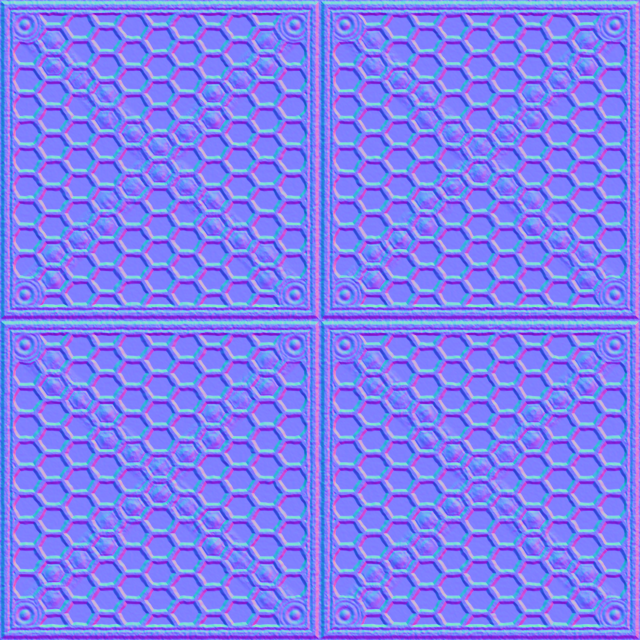
This texture map is drawn by a WebGL 1 fragment shader. Its source:

```glsl
precision highp float;

uniform vec2 u_resolution;

const float TILES = 2.0;          // panels across and down
const float CELLS = 12.0;         // honeycomb columns and rows per panel
const float HEX_STRETCH = 1.1547; // turns the squashed cell into a regular hexagon
const float HEX_APOTHEM = 0.5774;
const float WALL_HALF = 0.045;    // wall half width, in cells
const float BEVEL_END = 0.19;
const float DEPTH = 0.0088;       // relief height, in panels
const float FRAME_IN = 0.040;
const float FRAME_OUT = 0.049;
const float BOLT_INSET = 0.078;
const float BRACE_HALF = 0.042;
const float GRAIN = 0.0021;
const float SAMPLE_STEP = 0.0024;
const float SLOPE_GAIN = 1.08;

float hash(vec2 p) {
  vec3 q = fract(vec3(p.xyx) * 0.1031);
  q += dot(q, q.yzx + 33.33);
  return fract((q.x + q.y) * q.z);
}

float noise(vec2 p) {
  vec2 i = floor(p);
  vec2 f = fract(p);
  f = f * f * (3.0 - 2.0 * f);
  float low = mix(hash(i), hash(i + vec2(1.0, 0.0)), f.x);
  float high = mix(hash(i + vec2(0.0, 1.0)), hash(i + 1.0), f.x);
  return mix(low, high, f.y);
}

float disc(float r, float radius, float soft) {
  return 1.0 - smoothstep(radius - soft, radius + soft, r);
}

float ring(float r, float radius, float width) {
  return 1.0 - smoothstep(0.0, width, abs(r - radius));
}

float hexRadius(vec2 d) {
  d = abs(d * vec2(1.0, HEX_STRETCH));
  return max(d.y, d.x * 0.866 + d.y * 0.5);
}

// Two interleaved rectangular lattices form the honeycomb
vec2 nearestCell(vec2 q) {
  vec2 even = vec2(2.0 * floor(q.x * 0.5 + 0.5), floor(q.y) + 0.5);
  vec2 odd = vec2(2.0 * floor(q.x * 0.5) + 1.0, floor(q.y + 0.5));
  return hexRadius(q - even) < hexRadius(q - odd) ? even : odd;
}

float honeycomb(vec2 uv, vec2 p, float grain) {
  vec2 q = uv * CELLS;
  vec2 cell = nearestCell(q);
  vec2 local = q - cell;
  float hexR = hexRadius(local);
  float edge = HEX_APOTHEM - hexR + (noise(p * 75.0) - 0.5) * 0.045;
  float wall = 1.0 - smoothstep(WALL_HALF, BEVEL_END, edge);
  float h = DEPTH * wall + GRAIN * grain * (0.12 + 0.35 * wall);

  // Diagonal braces with scraped metal
  float brace = min(abs(uv.x - uv.y), abs(uv.x + uv.y - 1.0)) * 0.7071;
  float scraped = disc(brace, BRACE_HALF, 0.012);
  vec2 along = vec2(p.x + p.y, p.x - p.y);
  float scrape = noise(along * vec2(9.0, 65.0)) + noise(along * vec2(65.0, 9.0)) - 1.0;
  h += scraped * (0.22 * DEPTH * (1.0 - wall) + 0.0022 * scrape + GRAIN * 0.45 * grain);

  // Rivets in the cells crossed by a brace
  float offset = min(abs(cell.x - cell.y), abs(cell.x + cell.y - CELLS));
  float rivet = 1.0 - step(0.6, offset);
  float wear = 0.55 + 0.45 * hash(cell + floor(p) * 37.0);
  float r = length(local) + (noise(p * 60.0) - 0.5) * 0.09;
  float dome = 0.65 * disc(r, 0.19, 0.12) + 0.28 * disc(hexR, 0.36, 0.04);
  return h + rivet * wear * DEPTH * dome;
}

float height(vec2 p) {
  vec2 uv = fract(p);
  vec2 fromMiddle = abs(uv - 0.5);
  float border = 0.5 - max(fromMiddle.x, fromMiddle.y);
  float grain = noise(p * 115.0) + 0.5 * noise(p * 210.0) - 0.75;
  float h = honeycomb(uv, p, grain);

  // Corner plate and bolt
  float r = length(fromMiddle - (0.5 - BOLT_INSET));
  float ragged = r + (noise(p * 45.0) - 0.5) * 0.014;
  float bolt = 0.72 + 0.3 * ring(r, 0.031, 0.010) - 0.3 * ring(r, 0.018, 0.009);
  bolt += 0.55 * disc(r, 0.009, 0.007) + 0.18 * ring(r, 0.046, 0.007);
  h = mix(h, DEPTH * bolt + GRAIN * 0.55 * grain, disc(ragged, 0.054, 0.006));

  // Raised frame with a joint outside and a thin groove inside
  float rough = border + (noise(p * 85.0) - 0.5) * 0.003;
  float rail = smoothstep(0.002, 0.015, border) - 0.42 * ring(rough, 0.031, 0.008);
  float frame = 1.0 - smoothstep(FRAME_IN, FRAME_OUT, rough);
  return mix(h, DEPTH * rail * 1.1 + GRAIN * grain, frame);
}

void main() {
  vec2 p = gl_FragCoord.xy / u_resolution * TILES;
  vec2 dx = vec2(SAMPLE_STEP, 0.0);
  vec2 dy = dx.yx;
  vec2 rise = vec2(height(p + dx) - height(p - dx), height(p + dy) - height(p - dy));
  vec2 slope = rise / (2.0 * SAMPLE_STEP) * SLOPE_GAIN;
  vec3 normal = normalize(vec3(-slope, 1.0));
  gl_FragColor = vec4(normal * 0.5 + 0.5, 1.0);
}
```
